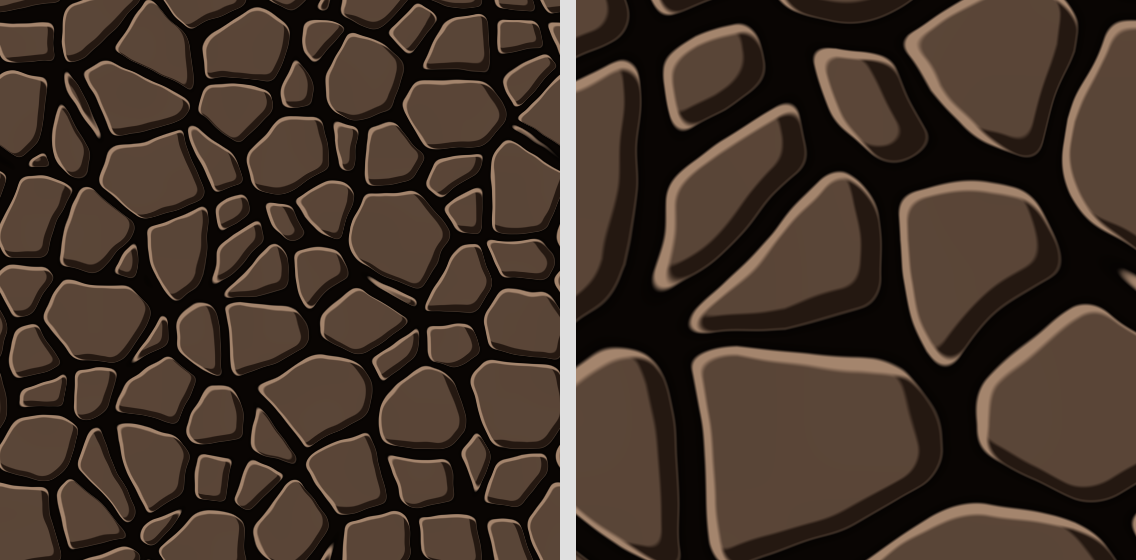
Left: the whole. Right: its middle third, enlarged.
Reproduce this texture procedurally as a Shadertoy shader.

```glsl
const float CELLS = 9.0;
const vec3 MORTAR = vec3(0.036, 0.020, 0.011);
const vec3 FACE = vec3(0.352, 0.272, 0.217);
const vec3 SHADE = vec3(0.140, 0.093, 0.066);
const vec3 RIM = vec3(0.645, 0.522, 0.428);
const vec2 LIGHT = vec2(-0.8, 0.6);

// Three random values for a wrapped lattice point
vec3 hash3(vec2 cell, float period, float seed) {
    uvec3 v = uvec3(mod(cell, period), seed);
    v = v * 1664525u + 1013904223u;
    v.x += v.y * v.z; v.y += v.z * v.x; v.z += v.x * v.y;
    v ^= v >> 16u;
    v.x += v.y * v.z; v.y += v.z * v.x; v.z += v.x * v.y;
    return vec3(v & 65535u) / 65535.0;
}

// Smooth value noise that repeats over the canvas
vec3 noise3(vec2 uv, float period, float seed) {
    vec2 p = uv * period, i = floor(p), f = fract(p);
    f = f * f * (3.0 - 2.0 * f);
    vec3 low = mix(hash3(i, period, seed), hash3(i + vec2(1, 0), period, seed), f.x);
    vec3 high = mix(hash3(i + vec2(0, 1), period, seed), hash3(i + vec2(1, 1), period, seed), f.x);
    return mix(low, high, f.y);
}

// Stone seed: position in xy, size weight in z
vec3 stoneSeed(vec2 cell) {
    vec3 h = hash3(cell, CELLS, 3.0);
    return vec3(cell + 0.06 + 0.88 * h.xy, 0.7 * h.z * h.z);
}

float smoothMin(float a, float b, float k) {
    float h = max(k - abs(a - b), 0.0) / k;
    return min(a, b) - h * h * k * 0.25;
}

// Cell whose weighted seed is closest
vec2 findOwner(vec2 p) {
    vec2 base = floor(p), owner = base;
    float best = 1e5;
    for (int y = -2; y <= 2; y++)
    for (int x = -2; x <= 2; x++) {
        vec2 cell = base + vec2(x, y);
        vec3 s = stoneSeed(cell);
        vec2 r = p - s.xy;
        float power = dot(r, r) - s.z;
        if (power < best) { best = power; owner = cell; }
    }
    return owner;
}

// Inner distances to the outline (x), the lit rim (y) and the shaded side (z)
vec3 stoneDistances(vec2 p, vec2 owner, float rimWidth, float shadeWidth) {
    vec3 s = stoneSeed(owner);
    vec3 dist = vec3(10.0);
    for (int y = -3; y <= 3; y++)
    for (int x = -3; x <= 3; x++) {
        if (x == 0 && y == 0) continue;
        vec3 t = stoneSeed(owner + vec2(x, y));
        vec2 span = t.xy - s.xy, r = p - s.xy;
        float len = length(span);
        vec2 normal = span / len;
        float border = (len * len + s.z - t.z) / (2.0 * len) - dot(r, normal);

        // Uneven joint: each side has its own width and tilt
        vec3 h = hash3(owner, CELLS, 10.0 + float((x + 3) * 7 + y + 3));
        float along = dot(r, vec2(-normal.y, normal.x));
        float gap = max(0.04, 0.05 + 0.055 * h.x + (h.y - 0.5) * 0.28 * along);
        float d = border - gap;

        float lit = dot(normal, LIGHT);
        float rim = rimWidth * smoothstep(-0.05, 0.25, lit);
        float shade = shadeWidth * smoothstep(0.0, 0.5, -lit);
        dist.x = smoothMin(dist.x, d, 0.11);
        dist.y = smoothMin(dist.y, d - rim, 0.11);
        dist.z = smoothMin(dist.z, d - shade, 0.11);
    }
    return dist;
}

float coverage(float d, float softness) {
    return smoothstep(-softness, softness, d);
}

void mainImage(out vec4 fragColor, in vec2 fragCoord) {
    vec2 uv = fragCoord / iResolution.xy;
    float pixel = CELLS / iResolution.y;

    // Hand-cut wobble of the outlines
    vec3 bend = noise3(uv, 12.0, 1.0) - 0.5;
    vec3 chip = noise3(uv, 38.0, 2.0) - 0.5;
    vec2 p = uv * CELLS + 0.16 * bend.xy + 0.035 * chip.xy;

    float rimWidth = 0.05 + 0.022 * chip.z;
    float shadeWidth = 0.1 + 0.03 * bend.z;
    vec3 d = stoneDistances(p, findOwner(p), rimWidth, shadeWidth);

    // Face, then shaded side, then lit rim, then the dark joints
    vec3 color = FACE * (1.0 + 0.02 * bend.z);
    color = mix(SHADE, color, coverage(d.z, max(0.75 * pixel, 0.012)));
    color = mix(RIM, color, coverage(d.y, max(0.75 * pixel, 0.014)));
    vec3 joint = MORTAR * mix(0.6, 1.0, smoothstep(0.0, 0.06, -d.x));
    color = mix(joint, color, coverage(d.x, max(0.75 * pixel, 0.01)));
    fragColor = vec4(color, 1.0);
}
```
